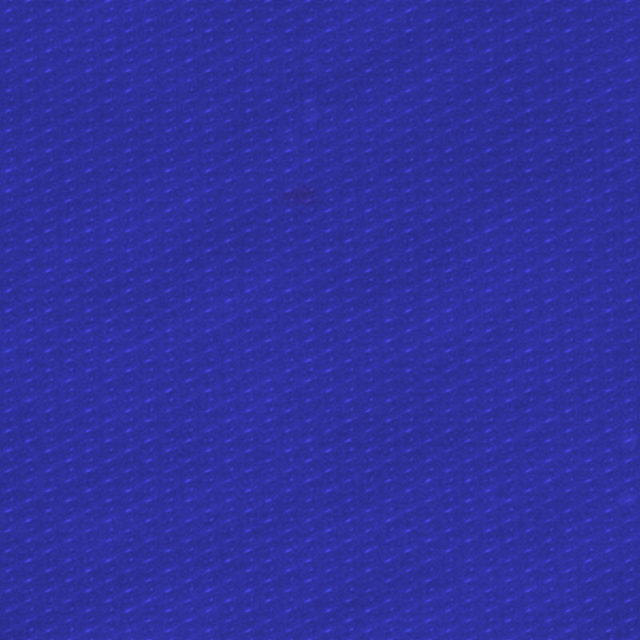
This texture is drawn by a WebGL 2 fragment shader. Its source:

```glsl
#version 300 es
precision highp float;
// Blue twill cloth: staggered bright stitches on steep slanted bands of grainy thread.

uniform vec2 u_resolution;
out vec4 fragColor;

const vec3 DARK_BLUE = vec3(0.163, 0.172, 0.545);
const vec3 BRIGHT_BLUE = vec3(0.270, 0.270, 0.900);
const vec3 WEAR_TINT = vec3(0.021, 0.018, 0.056);
const vec3 STAIN_TINT = vec3(0.008, -0.012, -0.060);
const float COLUMNS = 32.0;     // stitches across
const float ROWS = 64.0;        // slanted rows up, two kinds in turn
const float ROW_RISE = 1.0;     // rows climbed per column
const float STITCH_TILT = 0.33; // turns each stitch flatter than its row
const float BASE_SHADE = 0.185;
const float BAND_DEPTH = 0.045;
const float GRAIN_DEPTH = 0.24;
const float THREADS = 300.0;    // fine grain cells across
const float CLOUD_DEPTH = 0.15;
const float FADE_DEPTH = 0.025;

float hash(vec2 p) {
    return fract(sin(dot(p, vec2(127.1, 311.7))) * 43758.5453);
}

float noise(vec2 p) {
    vec2 cell = floor(p);
    vec2 f = fract(p);
    f = f * f * (3.0 - 2.0 * f);
    float low = mix(hash(cell), hash(cell + vec2(1.0, 0.0)), f.x);
    float high = mix(hash(cell + vec2(0.0, 1.0)), hash(cell + 1.0), f.x);
    return mix(low, high, f.y);
}

// Soft elongated spot centred on the origin.
float spot(vec2 p, vec2 radius) {
    vec2 q = p / radius;
    return exp(-dot(q, q));
}

// Smudge with a ragged edge.
float smudge(vec2 uv, vec2 centre, vec2 radius) {
    float ragged = noise(uv * 70.0) * 0.8;
    return 1.0 - smoothstep(0.5, 1.3, length((uv - centre) / radius) + ragged - 0.3);
}

// Bright stitches and the shadow below them, in column and row units.
float stitches(vec2 weave) {
    vec2 cell = floor(weave);
    vec2 p = fract(weave) - 0.5;
    p.y += STITCH_TILT * p.x;
    float odd = mod(cell.y, 2.0);
    float strength = 0.7 + 0.6 * hash(cell);

    float dash = spot(p + vec2(0.08, 0.0), vec2(0.15, 0.14));
    float tail = spot(p - vec2(0.27, 0.06), vec2(0.08, 0.13));
    float knot = spot(p - vec2(0.08, 0.0), vec2(0.085, 0.15));
    float fleck = spot(p + vec2(0.25, -0.06), vec2(0.08, 0.13));
    float light = mix(0.72 * dash + 0.22 * tail, 0.50 * knot + 0.20 * fleck, odd);
    float shadow = spot(p + vec2(0.0, 0.32), vec2(0.32, 0.16));
    return light * strength - 0.08 * shadow;
}

void main() {
    vec2 uv = gl_FragCoord.xy / u_resolution;

    // Sheared weave coordinates make the rows climb to the right.
    vec2 weave = uv * vec2(COLUMNS, ROWS);
    weave.y -= weave.x * ROW_RISE;

    // Paired-row bands and fine thread grain.
    float band = cos(3.14159 * (weave.y - 0.6));
    float grain = noise(uv * THREADS) - 0.5;
    float broad = noise(weave * vec2(1.5, 1.0)) - 0.5;
    float shade = BASE_SHADE + BAND_DEPTH * band + GRAIN_DEPTH * grain + 0.05 * broad;

    // Large uneven fading, stretched along the slant.
    vec2 slant = vec2(uv.x, uv.y - uv.x * 0.45);
    float cloud = noise(slant * vec2(5.0, 11.0)) * 0.6 + noise(slant * vec2(13.0, 28.0)) * 0.4;
    float fade = 0.5 - smoothstep(0.3, 0.7, uv.y);
    shade += CLOUD_DEPTH * (cloud - 0.5) + FADE_DEPTH * fade + stitches(weave);

    vec3 colour = mix(DARK_BLUE, BRIGHT_BLUE, clamp(shade, 0.0, 1.0));

    // Sparse worn patches and one dull stain.
    float wear = smudge(uv, vec2(0.487, 0.825), vec2(0.015, 0.022));
    wear += smudge(uv, vec2(0.490, 0.892), vec2(0.012, 0.014)) * 0.7;
    wear += smudge(uv, vec2(0.458, 0.783), vec2(0.014, 0.012)) * 0.7;
    wear += smudge(uv, vec2(0.982, 0.313), vec2(0.016, 0.014));
    wear += smudge(uv, vec2(0.980, 0.220), vec2(0.014, 0.011));
    float stain = smudge(uv, vec2(0.472, 0.693), vec2(0.032, 0.018));
    colour += WEAR_TINT * wear + STAIN_TINT * stain;

    fragColor = vec4(colour, 1.0);
}
```
